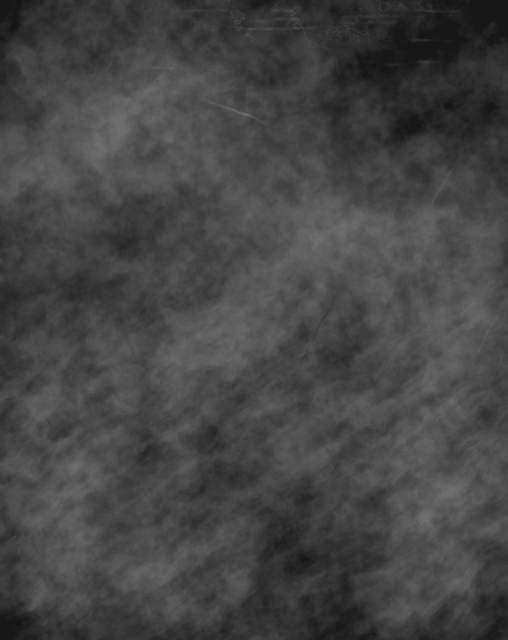
Reproduce this texture procedurally as a WebGL 2 fragment shader.

```glsl
#version 300 es
precision highp float;
// Worn charcoal backdrop: broad light and dark clouds with ragged edges,
// layered with mottled value noise, slanted brush strokes, chipped spots
// and faint scratches that gather in the dark top band.
uniform vec2 u_resolution;
out vec4 fragColor;

float hash(vec2 p) {
  return fract(sin(dot(p, vec2(127.1, 311.7))) * 43758.5453);
}

float noise(vec2 p) {
  vec2 i = floor(p), f = fract(p);
  f = f * f * (3.0 - 2.0 * f);
  return mix(mix(hash(i), hash(i + vec2(1, 0)), f.x),
             mix(hash(i + vec2(0, 1)), hash(i + vec2(1, 1)), f.x), f.y);
}

// Layered noise centred on zero
float fbm(vec2 p) {
  float sum = 0.0, amp = 0.5;
  for (int i = 0; i < 5; i++) {
    sum += amp * (noise(p) - 0.5);
    p = mat2(1.6, 1.2, -1.2, 1.6) * p + 17.3;
    amp *= 0.6;
  }
  return sum;
}

vec2 turn(vec2 p, float angle) {
  float c = cos(angle), s = sin(angle);
  return vec2(c * p.x + s * p.y, c * p.y - s * p.x);
}

// Soft elliptical cloud
float cloud(vec2 p, vec2 centre, vec2 radius, float angle) {
  vec2 d = turn(p - centre, angle) / radius;
  return exp(-dot(d, d));
}

// Thin tapered line, broken up along its length
float scratch(vec2 p, vec2 centre, float halfLength, float angle) {
  vec2 d = turn(p - centre, angle);
  d.y += 0.004 * (noise(d.xx * 30.0 + centre * 90.0) - 0.5);
  float taper = 1.0 - smoothstep(0.3, 1.0, abs(d.x) / halfLength);
  float line = 1.0 - smoothstep(0.0005, 0.0036, abs(d.y));
  return line * taper * (0.2 + 0.8 * noise(d.xx * 70.0 + centre * 50.0));
}

void main() {
  vec2 p = gl_FragCoord.xy / u_resolution.y;
  float width = u_resolution.x / u_resolution.y;
  vec2 warp = vec2(fbm(p * 9.0 + 3.7), fbm(p * 9.0 + 41.2));
  vec2 q = p + 0.13 * warp;
  float grain = fbm(p * 17.0 + warp);
  float fine = fbm(p * 48.0 + 23.0);

  // Broad light areas
  float tone = 0.283;
  tone += 0.090 * cloud(q, vec2(0.14, 0.80), vec2(0.19, 0.08), 0.6);
  tone += 0.080 * cloud(q, vec2(0.36, 0.51), vec2(0.20, 0.07), 0.75);
  tone += 0.080 * cloud(q, vec2(0.62, 0.61), vec2(0.22, 0.11), -0.5);
  tone += 0.080 * cloud(q, vec2(0.68, 0.24), vec2(0.15, 0.11), -0.6);
  tone += 0.060 * cloud(q, vec2(0.16, 0.22), vec2(0.25, 0.12), 0.5);

  // Broad dark areas
  tone -= 0.060 * cloud(q, vec2(0.47, 0.13), vec2(0.13, 0.15), 0.3);
  tone -= 0.045 * cloud(q, vec2(0.44, 0.39), vec2(0.23, 0.045), 0.65);
  tone -= 0.045 * cloud(q, vec2(0.13, 0.59), vec2(0.20, 0.09), 0.4);
  tone -= 0.110 * cloud(q, vec2(0.67, 0.84), vec2(0.20, 0.08), -0.25);

  // Dim borders, deepest in the upper corners
  float corner = smoothstep(0.12, 0.42, abs(q.x - 0.32));
  tone -= (0.095 + 0.065 * corner) * smoothstep(0.84, 0.97, q.y);
  tone -= 0.14 * (1.0 - smoothstep(-0.01, 0.08, q.y)) * (0.5 + 0.5 * corner);
  float side = min(p.x, width - p.x) + 0.06 * warp.y;
  tone -= 0.035 * (1.0 - smoothstep(0.0, 0.08, side));

  // Mottling at three scales
  tone += 0.10 * fbm(q * 5.0 + 9.0) + 0.17 * grain + 0.14 * fine;

  // Slanted brush strokes, strongest below the middle
  vec2 along = turn(p + 0.04 * warp, 0.65);
  float strokes = fbm(along * vec2(11.0, 55.0));
  tone += 0.13 * strokes * (1.0 - 0.75 * smoothstep(0.35, 0.7, p.y));

  // Chipped dark spots with torn edges
  float chips = max(cloud(q, vec2(0.08, 0.31), vec2(0.03), 0.0),
                    cloud(q, vec2(0.57, 0.33), vec2(0.075, 0.035), 0.4));
  tone -= 0.06 * smoothstep(0.35, 0.75, chips + grain + 0.9 * fine);
  tone -= 0.025 * smoothstep(0.10, 0.22, fbm(q * 9.0 + 60.0) + 0.2 * fine);

  // Rubbed curls in the top band
  float ridge = 1.0 - smoothstep(0.0, 0.05, abs(fbm(p * vec2(26.0, 34.0))));
  float band = smoothstep(0.90, 0.97, p.y) * smoothstep(0.18, 0.3, p.x);
  band += 0.7 * cloud(p, vec2(0.38, 0.85), vec2(0.07, 0.025), -0.45);
  tone += 0.06 * ridge * band * smoothstep(-0.1, 0.2, grain);

  // Level scratches above, slanted ones scattered below
  for (int i = 0; i < 26; i++) {
    float k = float(i);
    vec2 r = vec2(hash(vec2(k, 1.3)), hash(vec2(k, 7.9)));
    float tilt = hash(vec2(k, 4.6)) - 0.5;
    bool top = i < 12;
    vec2 centre = top ? vec2(0.2 + 0.5 * r.x, 0.89 + 0.1 * r.y)
                      : vec2(r.x * width, 0.85 * r.y);
    float angle = top ? 0.08 * tilt : 0.95 + 0.7 * tilt;
    float strength = top ? 0.065 : 0.07 * (r.x - 0.35);
    tone += strength * scratch(p, centre, 0.025 + 0.045 * r.y, angle);
  }
  tone += 0.13 * scratch(p, vec2(0.37, 0.825), 0.065, -0.37);
  tone -= 0.06 * scratch(p, vec2(0.50, 0.49), 0.085, 1.1);

  fragColor = vec4(vec3(clamp(tone, 0.09, 0.43)), 1.0);
}
```
